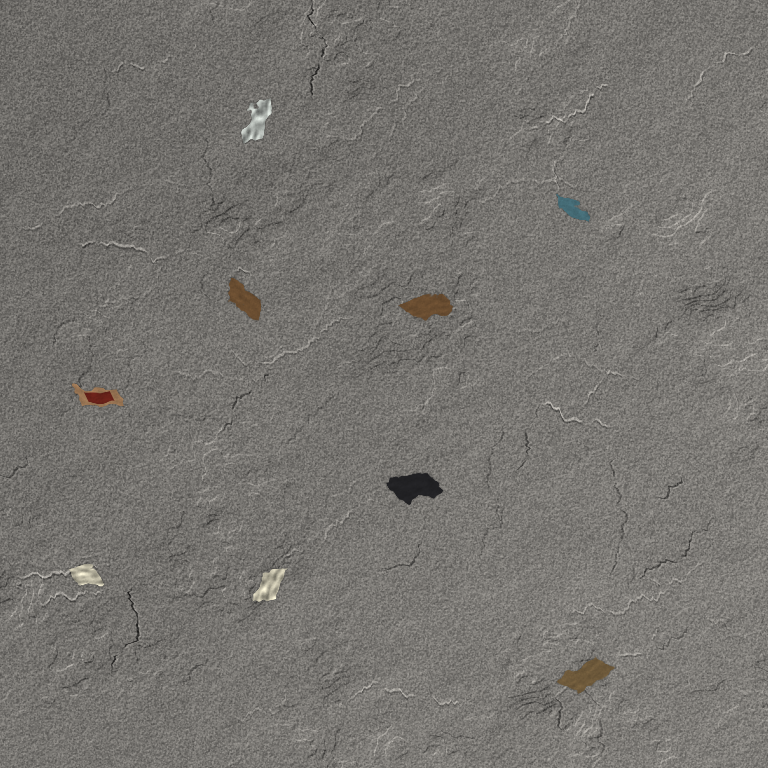
Reproduce this texture procedurally as a three.js fragment shader.

```glsl
varying vec2 vUv;

const vec3 STONE_TINT = vec3(1.02, 1.0, 0.965);
const float STONE_TONE = 0.458;
const vec2 TONE_SLOPE = vec2(0.05, -0.035);
const vec2 LIGHT_DIR = vec2(-0.6, 0.8);
const float GRAIN_FREQ = 440.0;
const float GRAIN_CONTRAST = 0.085;
const float SPECK_FREQ = 630.0;
const float SPECK_CONTRAST = 0.17;
const float RELIEF_STEP = 0.0011;
const float RELIEF_GAIN = 0.75;
const float FLAKE_LEVELS = 11.0;
const float FLAKE_GAIN = 0.115;
const float BEDDING_ANGLE = 0.55;
const int CRACK_COUNT = 76;
const float CRACK_WIDTH = 0.0011;
const int SCRAP_COUNT = 9;
const float SOFT_EDGE = 0.0008;

float hash(vec2 p) {
  vec3 q = fract(vec3(p.xyx) * 0.1031);
  q += dot(q, q.yzx + 33.33);
  return fract((q.x + q.y) * q.z);
}

float noise(vec2 p) {
  vec2 i = floor(p);
  vec2 f = fract(p);
  f = f * f * (3.0 - 2.0 * f);
  float low = mix(hash(i), hash(i + vec2(1.0, 0.0)), f.x);
  float high = mix(hash(i + vec2(0.0, 1.0)), hash(i + 1.0), f.x);
  return mix(low, high, f.y);
}

vec2 rotate(vec2 p, float angle) {
  float c = cos(angle);
  float s = sin(angle);
  return vec2(c * p.x + s * p.y, c * p.y - s * p.x);
}

float layeredNoise(vec2 q) {
  float sum = 0.0;
  float amp = 0.5;
  for (int i = 0; i < 5; i++) {
    sum += amp * noise(q);
    q = rotate(q, 0.6) * 2.03 + 11.0;
    amp *= 0.5;
  }
  return sum;
}

// Stone surface: x is smooth unevenness, y is thin flaked layers
vec2 surface(vec2 p) {
  float h = layeredNoise(rotate(p, BEDDING_ANGLE) * vec2(9.0, 12.0) + 20.0);
  float level = h * FLAKE_LEVELS;
  return vec2(h, floor(level) + smoothstep(0.0, 0.08, fract(level)));
}

float relief(vec2 p) {
  vec2 e = LIGHT_DIR * RELIEF_STEP;
  vec2 slope = surface(p - e) - surface(p + e);
  float chipped = smoothstep(0.48, 0.80, noise(p * 7.0 + 41.0));
  chipped *= smoothstep(0.30, 0.65, noise(p * 30.0 + 15.0));
  float flakes = clamp(slope.y, -1.0, 1.0) * FLAKE_GAIN * (0.06 + chipped);
  return slope.x * RELIEF_GAIN * (0.8 + chipped) + flakes;
}

float grain(vec2 p) {
  vec2 q = p * GRAIN_FREQ + 7.0;
  float bumps = noise(q) - noise(q + LIGHT_DIR);
  float specks = noise(rotate(p, 0.35) * SPECK_FREQ + 900.0) - 0.5;
  return bumps * GRAIN_CONTRAST + specks * SPECK_CONTRAST;
}

float stroke(float d, float width) {
  return 1.0 - smoothstep(width * 0.4, width + SOFT_EDGE, abs(d));
}

// Broken, wandering dark fissures and light ledges with a shaded side
float cracks(vec2 p) {
  float tone = 0.0;
  for (int i = 0; i < CRACK_COUNT; i++) {
    float id = float(i) + 1.0;
    vec2 center = vec2(hash(vec2(id, 3.1)), hash(vec2(id, 8.7)));
    float pale = step(0.5, hash(vec2(id, 5.3)));
    float angle = mix(1.15, 0.45, pale) + (hash(vec2(id, 12.9)) - 0.5) * 1.1;
    float halfLength = mix(0.02, 0.10, hash(vec2(id, 17.3)));
    vec2 q = rotate(p - center, angle);
    float along = q.x / halfLength;
    if (abs(along) < 1.0 && abs(q.y) < 0.05) {
      float wander = (noise(vec2(q.x * 20.0 + 50.0, id * 7.0)) - 0.5) * 0.04;
      wander += (noise(vec2(q.x * 75.0 + 50.0, id * 5.0)) - 0.5) * 0.012;
      wander += (noise(vec2(q.x * 260.0 + 50.0, id * 3.0)) - 0.5) * 0.005;
      float broken = smoothstep(0.15, 0.6, noise(vec2(q.x * 85.0 + 30.0, id)));
      float taper = (1.0 - along * along) * (0.15 + 1.1 * broken);
      float strength = mix(0.07, 0.30, pow(hash(vec2(id, 23.7)), 2.5)) * min(1.0, taper * 1.6);
      float d = q.y - wander;
      float width = CRACK_WIDTH * (0.3 + taper);
      float ledge = stroke(d, width * 1.2) - 0.6 * stroke(d + 0.0028, width);
      float fissure = 0.3 * stroke(d + 0.0026, width) - stroke(d, width);
      tone += strength * mix(fissure, ledge * 0.75, pale);
    }
  }
  return clamp(tone, -0.32, 0.20);
}

vec3 scrapColor(float kind) {
  if (kind < 0.5) return vec3(0.41, 0.30, 0.19);
  if (kind < 1.5) return vec3(0.74, 0.72, 0.64);
  if (kind < 2.5) return vec3(0.27, 0.42, 0.46);
  if (kind < 3.5) return vec3(0.13, 0.13, 0.14);
  if (kind < 4.5) return vec3(0.66, 0.68, 0.66);
  if (kind < 5.5) return vec3(0.60, 0.46, 0.33);
  return vec3(0.43, 0.35, 0.23);
}

float boxDistance(vec2 p, vec2 size) {
  vec2 d = abs(p) - size;
  return length(max(d, 0.0)) + min(max(d.x, d.y), 0.0);
}

// Small torn and crumpled scraps lying on the stone
vec3 addScraps(vec3 color, vec2 p) {
  for (int i = 0; i < SCRAP_COUNT; i++) {
    float id = float(i) + 1.0;
    float kind = mod(float(i), 7.0);
    vec2 center = 0.08 + 0.84 * fract(vec2(0.7549, 0.5698) * id + vec2(0.53, 0.06));
    vec2 q = rotate(p - center, hash(vec2(id, 31.0)) * 2.4 - 0.8);
    if (length(q) < 0.07) {
      vec2 size = vec2(mix(0.016, 0.028, hash(vec2(id, 37.0))), mix(0.010, 0.016, hash(vec2(id, 43.0))));
      float torn = noise(q * 60.0 + id * 13.0) - 0.5;
      vec2 bent = q + vec2(q.y * 0.35, torn * 0.014 + q.x * 0.2);
      float d = boxDistance(bent, size) + (noise(q * 190.0 + id) - 0.5) * 0.005;
      float shadow = 1.0 - smoothstep(0.0, 0.003, d);
      float cover = 1.0 - smoothstep(-SOFT_EDGE, SOFT_EDGE, d);
      vec2 fold = q * vec2(110.0, 210.0) + id * 9.0;
      float folds = noise(fold) - noise(fold + 0.6);
      float crumple = mix(0.15, 0.55, step(0.5, scrapColor(kind).g));
      float panel = 1.0 - smoothstep(-SOFT_EDGE, SOFT_EDGE, boxDistance(bent, size * 0.62));
      vec3 paint = mix(scrapColor(kind), vec3(0.40, 0.13, 0.10), panel * step(4.5, kind) * step(kind, 5.5));
      paint *= 1.0 + folds * crumple + grain(p) * 0.5;
      color = mix(color * (1.0 - 0.15 * shadow), paint, cover);
    }
  }
  return color;
}

void main() {
  vec2 p = vUv;
  float tone = STONE_TONE + dot(p - 0.5, TONE_SLOPE);
  tone += (noise(p * 4.0 + 60.0) - 0.5) * 0.02;
  tone += relief(p) + grain(p) + cracks(p);
  vec3 color = addScraps(STONE_TINT * tone, p);
  gl_FragColor = vec4(clamp(color, 0.0, 1.0), 1.0);
}
```
